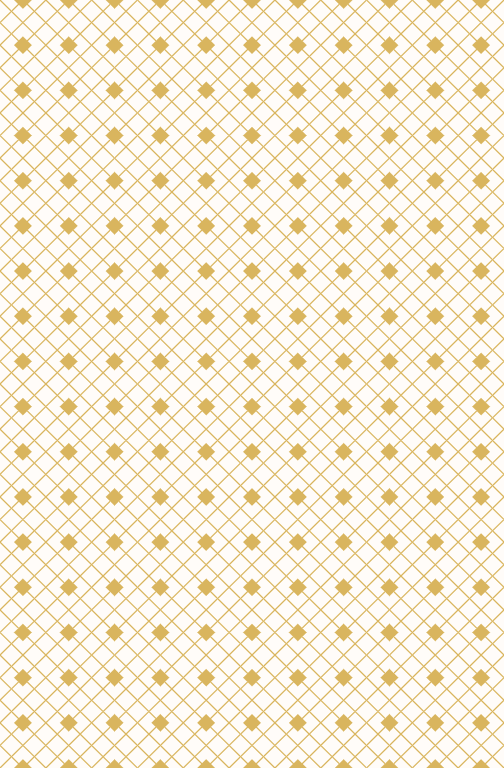
Write a Shadertoy shader that draws this pattern.

```glsl
#define REPEATS vec2(11.0, 17.0)
#define DIAMOND_RADIUS 0.195
#define LINE_HALF_WIDTH 0.0195
#define LINES_PER_CELL 2.0
#define CREAM vec3(1.0, 0.99, 0.975)
#define GOLD vec3(0.85, 0.71, 0.37)

// Coverage of a shape from its signed distance and the width of a pixel
float coverage(float dist, float pixel) {
    return clamp(0.5 - dist / pixel, 0.0, 1.0);
}

// Distance to the nearest of the evenly spaced diagonals
float diagonalDistance(float t) {
    return abs(fract(t * LINES_PER_CELL + 0.5) - 0.5) / LINES_PER_CELL;
}

void mainImage(out vec4 fragColor, in vec2 fragCoord) {
    // Cell space: diamonds lie on whole numbers, centred across each column
    vec2 p = fragCoord / iResolution.xy * REPEATS - vec2(0.5, 0.0);
    float pixel = length(REPEATS / iResolution.xy);

    // Crossing diagonals
    float rising = coverage(diagonalDistance(p.x - p.y) - LINE_HALF_WIDTH, pixel);
    float falling = coverage(diagonalDistance(p.x + p.y) - LINE_HALF_WIDTH, pixel);

    // Solid diamond on every second crossing
    vec2 local = abs(fract(p + 0.5) - 0.5);
    float diamond = coverage(local.x + local.y - DIAMOND_RADIUS, pixel);

    float ink = max(diamond, max(rising, falling));
    fragColor = vec4(mix(CREAM, GOLD, ink), 1.0);
}
```
